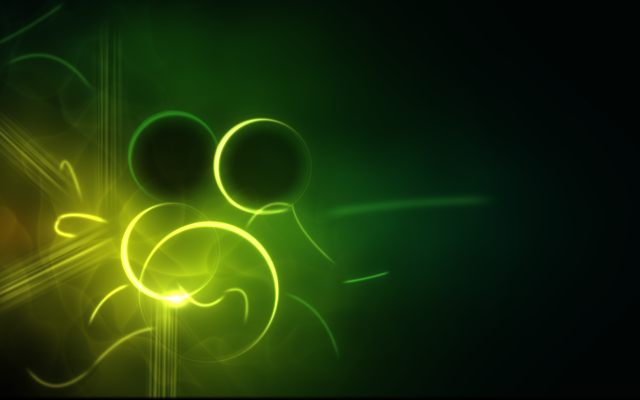
A Shadertoy shader for this background:

```glsl
// Glowing golden rings and smoky filaments on a green-to-black backdrop.
// Soft elliptical glows set the ground; warped gradient noise makes veils;
// rings, Bezier tendrils and stranded beams are added as light on top.

vec2 hashGradient(vec2 cell) {
    vec2 h = vec2(dot(cell, vec2(127.1, 311.7)), dot(cell, vec2(269.5, 183.3)));
    return fract(sin(h) * 43758.5) * 2.0 - 1.0;
}

float gradientNoise(vec2 p) {
    vec2 i = floor(p), f = fract(p), e = vec2(0, 1);
    vec2 u = f * f * f * (f * (f * 6.0 - 15.0) + 10.0);
    return mix(mix(dot(hashGradient(i), f), dot(hashGradient(i + e.yx), f - e.yx), u.x),
               mix(dot(hashGradient(i + e), f - e), dot(hashGradient(i + 1.0), f - 1.0), u.x), u.y);
}

float glow(vec2 p, vec2 center, vec2 size) {
    vec2 d = (p - center) / size;
    return exp(-dot(d, d));
}

// Ring brightest toward one angle, with a thin second strand slightly off center
float ring(vec2 p, vec2 center, float radius, float angle, float focus) {
    vec2 d = p - center, toward = vec2(cos(angle), sin(angle));
    float lit = pow(0.5 + 0.5 * dot(normalize(d + 1e-5), toward), focus);
    float edge = abs(length(d) - radius);
    float strand = abs(length(d - 0.008 * toward) - radius * 0.99);
    float width = mix(0.002, 0.0055, lit);
    return (0.06 + lit) * (exp(-edge * edge / (width * width)) + 0.28 * exp(-edge / 0.016)
         + 0.35 * exp(-strand * strand / 9e-6));
}

// Quadratic Bezier light, faded at both ends
float tendril(vec2 p, vec2 a, vec2 b, vec2 c, float width) {
    float nearest = 9.0, along = 0.0;
    vec2 start = a;
    for (int i = 1; i <= 14; i++) {
        float t = float(i) / 14.0;
        vec2 end = mix(mix(a, b, t), mix(b, c, t), t), s = end - start;
        float h = clamp(dot(p - start, s) / dot(s, s), 0.0, 1.0);
        float d = length(p - start - s * h);
        if (d < nearest) { nearest = d; along = t + (h - 1.0) / 14.0; }
        start = end;
    }
    float fade = smoothstep(0.0, 0.2, along) * smoothstep(1.0, 0.8, along);
    return fade * (exp(-nearest * nearest / (width * width)) + 0.2 * exp(-nearest / (width * 4.0)));
}

// Straight bundle of fine parallel strands
float beam(vec2 p, vec2 a, vec2 b, float width) {
    vec2 axis = b - a;
    float t = dot(p - a, axis) / dot(axis, axis);
    float across = dot(p - a, normalize(vec2(-axis.y, axis.x))) / width;
    float strands = 0.45 + 1.4 * gradientNoise(vec2(across * 5.0, t * 0.8 + a.x * 9.0));
    return max(strands, 0.0) * exp(-pow(across, 4.0)) * smoothstep(-0.1, 0.2, t) * smoothstep(1.1, 0.7, t);
}

// Folded smoke: sharp on one side of each noise contour, soft on the other
float veils(vec2 p) {
    float sum = 0.0;
    for (int i = 0; i < 5; i++) {
        float k = float(i);
        vec2 q = p * (2.6 + k * 0.8) + k * 7.3;
        q += 0.7 * vec2(gradientNoise(q * 0.9 + 3.1), gradientNoise(q * 0.9 + 8.7));
        float n = gradientNoise(q);
        sum += (n > 0.0 ? exp(-n * 11.0) : exp(n * 75.0)) * (0.6 + gradientNoise(q * 1.7));
    }
    return sum * 0.35;
}

void mainImage(out vec4 fragColor, in vec2 fragCoord) {
    vec2 p = fragCoord / iResolution.y;
    p.x *= 1.6 * iResolution.y / iResolution.x;
    float smoke = veils(p);
    float cloud = gradientNoise(p * 3.5 + 0.4 * gradientNoise(p * 5.0)) + 0.5 * gradientNoise(p * 8.0);

    // Green and teal ground
    vec3 color = vec3(0.003, 0.022, 0.02);
    color += vec3(0.03, 0.2, 0.005) * glow(p, vec2(0.68, 0.4), vec2(0.36, 0.44)) * (1.0 + 0.3 * cloud);
    color += vec3(0.0, 0.08, 0.045) * glow(p, vec2(1.05, 0.45), vec2(0.34, 0.22)) * (1.0 + 0.5 * cloud);
    color += vec3(0.04, 0.15, 0.01) * glow(p, vec2(0.4, 0.82), vec2(0.34, 0.16)) * (1.0 + 0.7 * cloud);

    // Golden haze on the left, then the smoke it lights
    float haze = glow(p, vec2(0.36, 0.3), vec2(0.36, 0.28)) + 0.55 * glow(p, vec2(0.12, 0.52), vec2(0.17, 0.2));
    color += vec3(0.44, 0.42, 0.015) * haze * (0.85 + 0.7 * cloud);
    color += vec3(0.3, 0.27, 0.02) * smoke * haze;
    color += vec3(0.02, 0.1, 0.04) * smoke * glow(p, vec2(0.15, 0.85), vec2(0.3, 0.2));
    color += vec3(0.16, 0.06, 0.0) * glow(p, vec2(0.0, 0.42), vec2(0.12, 0.07));

    // Shaded interiors of the upper rings and the lower left corner
    color *= 1.0 - 0.5 * smoothstep(0.118, 0.07, length(p - vec2(0.66, 0.583)));
    color *= 1.0 - 0.55 * smoothstep(0.13, 0.06, length(p - vec2(0.437, 0.604)));
    color *= 1.0 - 0.75 * glow(p, vec2(0.0, 0.0), vec2(0.18, 0.16));

    // Rings and the hot spot where two of them meet
    float light = 1.05 * ring(p, vec2(0.66, 0.583), 0.118, 2.8, 2.2);
    light += 1.1 * ring(p, vec2(0.43, 0.373), 0.119, 3.5, 1.8);
    light += 0.95 * ring(p, vec2(0.52, 0.267), 0.172, 1.05, 1.5);
    light += 1.2 * glow(p, vec2(0.442, 0.252), vec2(0.024, 0.017)) + 0.4 * glow(p, vec2(0.43, 0.26), vec2(0.1, 0.08));
    color += vec3(0.05, 0.25, 0.04) * ring(p, vec2(0.437, 0.604), 0.112, 2.1, 1.2);

    // Golden tendrils
    light += 0.4 * tendril(p, vec2(0.56, 0.51), vec2(0.62, 0.45), vec2(0.74, 0.48), 0.005);
    light += 0.35 * tendril(p, vec2(0.61, 0.42), vec2(0.66, 0.52), vec2(0.74, 0.48), 0.004);
    light += 0.28 * tendril(p, vec2(0.73, 0.5), vec2(0.73, 0.43), vec2(0.85, 0.33), 0.003);
    light += 0.5 * tendril(p, vec2(0.44, 0.3), vec2(0.5, 0.19), vec2(0.57, 0.27), 0.004);
    light += 0.4 * tendril(p, vec2(0.55, 0.265), vec2(0.64, 0.31), vec2(0.61, 0.18), 0.004);
    light += 0.6 * tendril(p, vec2(0.2, 0.41), vec2(0.11, 0.41), vec2(0.155, 0.46), 0.005);
    light += 0.6 * tendril(p, vec2(0.14, 0.45), vec2(0.18, 0.48), vec2(0.28, 0.44), 0.005);
    light += 0.3 * tendril(p, vec2(0.06, 0.09), vec2(0.13, -0.02), vec2(0.24, 0.09), 0.005);
    light += 0.35 * tendril(p, vec2(0.22, 0.07), vec2(0.31, 0.18), vec2(0.4, 0.18), 0.005);
    light += 0.6 * tendril(p, vec2(0.22, 0.18), vec2(0.25, 0.27), vec2(0.33, 0.29), 0.004);
    light += 0.35 * tendril(p, vec2(0.15, 0.56), vec2(0.16, 0.66), vec2(0.21, 0.48), 0.005);

    // Green tendrils and the far streak
    float green = 0.5 * tendril(p, vec2(0.7, 0.27), vec2(0.82, 0.24), vec2(0.85, 0.09), 0.004);
    green += 0.5 * tendril(p, vec2(0.0, 0.83), vec2(0.14, 0.92), vec2(0.24, 0.76), 0.005);
    green += 0.4 * tendril(p, vec2(-0.03, 0.88), vec2(0.08, 0.93), vec2(0.17, 1.0), 0.005);
    green += 0.4 * tendril(p, vec2(0.78, 0.46), vec2(1.0, 0.5), vec2(1.26, 0.5), 0.012);
    green += 1.1 * tendril(p, vec2(0.85, 0.293), vec2(0.92, 0.302), vec2(0.98, 0.322), 0.003);
    color += vec3(0.1, 0.3, 0.06) * green;

    // Stranded beams
    light += 0.2 * beam(p, vec2(0.27, 0.92), vec2(0.27, 0.47), 0.035);
    light += 0.35 * beam(p, vec2(0.405, -0.05), vec2(0.41, 0.26), 0.035);
    light += 0.45 * beam(p, vec2(-0.03, 0.255), vec2(0.28, 0.41), 0.045);
    light += 0.3 * beam(p, vec2(-0.03, 0.7), vec2(0.17, 0.52), 0.04);

    color += vec3(0.62, 0.64, 0.1) * light + vec3(0.2, 0.22, 0.25) * light * light;
    color *= smoothstep(0.0, 0.012, p.y);
    fragColor = vec4(clamp(color, 0.0, 1.0), 1.0);
}
```
